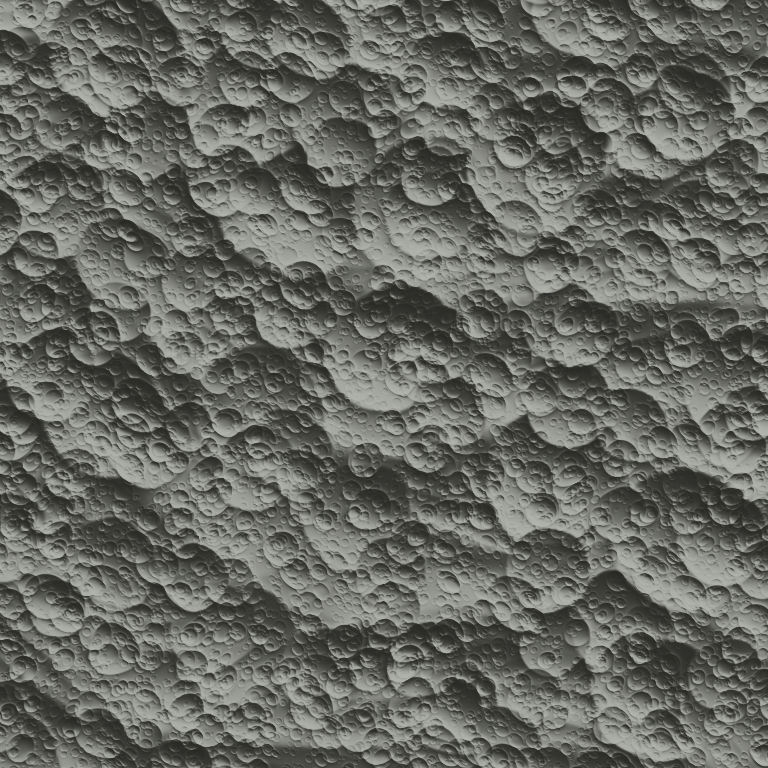
Write a Shadertoy shader that draws this texture.

```glsl
// Grey rocky ground covered in craters of many sizes, lit from the upper right.
#define SHADOW_COLOR vec3(0.150, 0.152, 0.134)
#define LIT_COLOR    vec3(0.705, 0.718, 0.685)
#define LIGHT_DIR    normalize(vec2(0.38, 0.92))
#define RIDGE_DIR    normalize(vec2(0.93, -0.36))
#define RIDGE_HEIGHT 0.034
#define CRATER_DEPTH 1.3
#define RIM_SLOPE    0.9
#define RELIEF       1.3
#define LAYERS       7
#define BASE_CELLS   4.8
#define LAYER_RATIO  1.6
#define EXPOSURE     -0.16

vec3 hash3(vec2 p) {
    vec3 q = fract(p.xyx * vec3(0.1031, 0.1030, 0.0973));
    q += dot(q, q.yxz + 33.33);
    return fract((q.xxy + q.yzz) * q.zyx);
}

// Warped, stretched sines folded into sharp ridges
float terrain(vec2 p) {
    vec2 across = vec2(-RIDGE_DIR.y, RIDGE_DIR.x);
    vec2 q = vec2(dot(p, RIDGE_DIR) * 7.0, dot(p, across) * 15.0);
    float height = 0.0, amplitude = RIDGE_HEIGHT;
    for (int i = 0; i < 4; i++) {
        q += 0.8 * sin(q.yx * 0.7 + float(i) * 2.1 + 0.6);
        float wave = sin(q.y + 0.6 * sin(q.x));
        height -= amplitude * sqrt(wave * wave + 0.01);
        amplitude *= 0.36;
        q = mat2(0.87, -0.45, 0.45, 0.87) * q * 1.8 + 3.0;
    }
    return height;
}

vec2 terrainSlope(vec2 p) {
    vec2 e = vec2(0.0015, 0.0);
    return vec2(terrain(p + e.xy) - terrain(p - e.xy),
                terrain(p + e.yx) - terrain(p - e.yx)) / (2.0 * e.x);
}

// Radial slope of a bowl with a raised rim; d is distance over radius
float craterSlope(float d, float inside, float bowlPower, float falloff) {
    float bowl = CRATER_DEPTH * pow(min(d, 1.1), bowlPower);
    float apron = -RIM_SLOPE * exp(-falloff * max(d - 1.0, 0.0));
    return mix(apron, bowl, inside) * smoothstep(2.0, 1.3, d);
}

// Stamp one layer of scattered craters, wearing down what lies beneath
vec2 addCraters(vec2 slope, vec2 p, float cells, float layer, float pixel) {
    vec2 q = p * cells + layer * 17.3;
    vec2 home = floor(q);
    float age = layer / float(LAYERS - 1);
    float erosion = mix(0.8, 0.06, smoothstep(0.0, 0.55, age));
    float density = mix(0.72, 0.8, age);
    for (int y = -1; y <= 1; y++)
    for (int x = -1; x <= 1; x++) {
        vec2 cell = home + vec2(x, y);
        vec3 rnd = hash3(cell + layer * 41.0);
        vec3 kind = hash3(cell + layer * 23.0 + 107.0);
        if (kind.x > density) continue;

        vec2 offset = q - cell - mix(vec2(0.1), vec2(0.9), rnd.xy);
        float radius = mix(mix(0.26, 0.17, age), 0.46, rnd.z);
        float dist = length(offset);
        float d = dist / radius;
        float soft = max(0.05, 0.9 * pixel * cells / radius);
        float inside = 1.0 - smoothstep(1.0 - soft, 1.0 + soft, d);
        float strength = mix(0.65, 1.2, kind.y);
        float bowlPower = mix(0.8, 3.2, max(age, kind.z * 0.3));

        slope *= 1.0 - erosion * inside;
        slope += offset / max(dist, 0.001) * strength
               * craterSlope(d, inside, bowlPower, mix(8.0, 5.0, age));
    }
    return slope;
}

void mainImage(out vec4 fragColor, in vec2 fragCoord) {
    vec2 p = fragCoord / iResolution.y;
    float pixel = 1.0 / iResolution.y;

    // Ground first, then craters from large to small
    vec2 slope = terrainSlope(p);
    vec2 warped = p + 0.005 * sin(p.yx * 27.0 + vec2(0.0, 1.7))
                    + 0.0015 * sin(p.yx * 83.0 + p * 31.0);
    float cells = BASE_CELLS;
    for (int i = 0; i < LAYERS; i++) {
        slope = addCraters(slope, warped, cells, float(i), pixel);
        cells *= LAYER_RATIO;
    }

    // Soft-limited relief shading
    float facing = EXPOSURE - RELIEF * dot(slope, LIGHT_DIR);
    float tone = 0.5 + 0.5 * facing / sqrt(1.0 + facing * facing);
    fragColor = vec4(mix(SHADOW_COLOR, LIT_COLOR, tone), 1.0);
}
```
